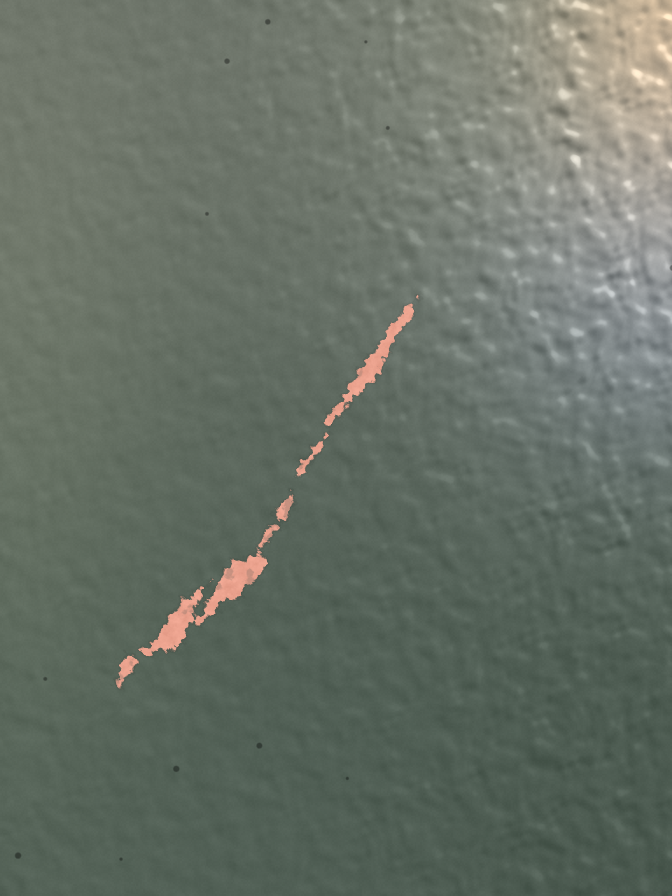
Reproduce this texture procedurally as a Shadertoy shader.

```glsl
#define BUMP_SCALE 58.0
#define BUMP_FLAT 0.045
#define BUMP_LIT 0.30
#define RAGGED 0.0075
#define SPECK_CELLS 11.0
#define SPECK_CHANCE 0.13
#define PAINT_LOW vec3(0.315, 0.372, 0.332)
#define PAINT_HIGH vec3(0.415, 0.445, 0.405)
#define COOL_SHEEN vec3(0.125, 0.120, 0.180)
#define WARM_SHEEN vec3(0.290, 0.180, 0.110)
#define UNDERCOAT vec3(0.925, 0.640, 0.560)

float hash(vec2 p) {
    vec3 q = fract(p.xyx * 0.1031);
    q += dot(q, q.yzx + 33.33);
    return fract((q.x + q.y) * q.z);
}

float noise(vec2 p) {
    vec2 i = floor(p), f = fract(p);
    f = f * f * f * (f * (f * 6.0 - 15.0) + 10.0);
    return mix(mix(hash(i), hash(i + vec2(1, 0)), f.x),
               mix(hash(i + vec2(0, 1)), hash(i + vec2(1, 1)), f.x), f.y);
}

float fbm(vec2 p) {
    float sum = 0.0, amp = 0.5;
    for (int i = 0; i < 4; i++) {
        sum += amp * noise(p);
        p = mat2(1.6, 1.2, -1.2, 1.6) * p + 7.3;
        amp *= 0.5;
    }
    return sum;
}

// Orange-peel surface left by a paint roller
float wallHeight(vec2 p) {
    vec2 q = p + 0.010 * vec2(noise(p * 22.0), noise(p * 22.0 + 31.0));
    q = mat2(0.94, 0.34, -0.34, 0.94) * q;
    return 0.65 * noise(q * BUMP_SCALE) + 0.35 * noise(q * BUMP_SCALE * 1.9 + 13.0);
}

float glow(vec2 p, vec2 center, vec2 size) {
    vec2 d = (p - center) / size;
    return exp(-dot(d, d));
}

// Distance to a stroke whose radius changes from r.x to r.y
float chip(vec2 p, vec2 a, vec2 b, vec2 r) {
    vec2 ab = b - a;
    float t = clamp(dot(p - a, ab) / dot(ab, ab), 0.0, 1.0);
    return length(p - a - ab * t) - mix(r.x, r.y, t);
}

float scratch(vec2 p) {
    // Upper run
    float d = chip(p, vec2(0.467, 0.671), vec2(0.459, 0.660), vec2(0.002, 0.0015));
    d = min(d, chip(p, vec2(0.456, 0.652), vec2(0.419, 0.599), vec2(0.004, 0.009)));
    d = min(d, chip(p, vec2(0.414, 0.587), vec2(0.363, 0.527), vec2(0.009, 0.003)));
    // Thin middle
    d = min(d, chip(p, vec2(0.365, 0.514), vec2(0.335, 0.474), vec2(0.0015, 0.004)));
    d = min(d, chip(p, vec2(0.327, 0.447), vec2(0.312, 0.424), vec2(0.003, 0.006)));
    d = min(d, chip(p, vec2(0.307, 0.414), vec2(0.288, 0.389), vec2(0.003, 0.001)));
    // Broad lower run
    d = min(d, chip(p, vec2(0.288, 0.374), vec2(0.260, 0.344), vec2(0.009, 0.012)));
    d = min(d, chip(p, vec2(0.267, 0.366), vec2(0.224, 0.307), vec2(0.011, 0.004)));
    d = min(d, chip(p, vec2(0.236, 0.352), vec2(0.215, 0.333), vec2(0.002, 0.004)));
    d = min(d, chip(p, vec2(0.211, 0.324), vec2(0.193, 0.291), vec2(0.009, 0.014)));
    d = min(d, chip(p, vec2(0.193, 0.290), vec2(0.161, 0.271), vec2(0.012, 0.004)));
    return min(d, chip(p, vec2(0.145, 0.263), vec2(0.132, 0.235), vec2(0.006, 0.004)));
}

// Sparse dark grit, one candidate per cell
float grit(vec2 p, float aa) {
    vec2 cell = floor(p * SPECK_CELLS);
    vec2 spot = 0.15 + 0.7 * vec2(hash(cell + 5.1), hash(cell + 17.7));
    float d = length((fract(p * SPECK_CELLS) - spot) / SPECK_CELLS);
    float radius = mix(0.0015, 0.0035, hash(cell + 41.3));
    return step(hash(cell + 3.9), SPECK_CHANCE) * (1.0 - smoothstep(radius - aa, radius + aa, d));
}

void mainImage(out vec4 fragColor, in vec2 fragCoord) {
    vec2 p = fragCoord / iResolution.y;
    float aa = 1.0 / iResolution.y;

    // Wall colour and reflected light
    float cool = glow(p, vec2(0.75, 0.67), vec2(0.21, 0.20));
    float warm = glow(p, vec2(0.77, 1.0), vec2(0.15, 0.22));
    float haze = glow(p, vec2(0.64, 0.96), vec2(0.26, 0.30));
    vec3 color = mix(PAINT_LOW, PAINT_HIGH, smoothstep(0.15, 1.0, p.y));
    color += vec3(0.055, 0.050, 0.035) * glow(p, vec2(0.0, 0.55), vec2(0.20, 0.50));
    color += COOL_SHEEN * cool + WARM_SHEEN * warm + vec3(0.105, 0.095, 0.085) * haze;
    color -= 0.025 * glow(p, vec2(0.75, 0.0), vec2(0.25));

    // Relief lit from the upper right
    vec2 toLight = vec2(0.0025, 0.0035);
    float slope = wallHeight(p - toLight) - wallHeight(p + toLight);
    float right = smoothstep(0.25, 0.70, p.x);
    float lit = clamp(0.55 * cool + warm + 0.45 * haze + 0.18 * right, 0.0, 1.0);
    float relief = slope * mix(BUMP_FLAT, BUMP_LIT, lit);
    color += relief * mix(vec3(1.0), vec3(1.15, 0.95, 0.75), warm);
    color += 0.10 * lit * smoothstep(0.18, 0.45, slope);
    color += 0.014 * (fbm(p * 9.0) - 0.47);
    color = mix(color, color * 0.62, grit(p, aa));

    // Chipped paint, frayed along the stroke
    vec2 along = mat2(0.78, 0.62, -0.62, 0.78) * p;
    float fray = fbm(along * vec2(95.0, 150.0)) - 0.47;
    float d = scratch(p) + RAGGED * 2.0 * fray;
    float bare = 1.0 - smoothstep(-aa, aa, d);
    float residue = smoothstep(0.56, 0.68, fbm(p * 75.0 + 19.0));
    vec3 chipColor = UNDERCOAT + 0.10 * (fbm(p * 130.0) - 0.47);
    chipColor = mix(chipColor, vec3(0.70, 0.53, 0.47), 0.65 * residue);
    float rim = 1.0 - smoothstep(0.0, 0.004, abs(d));
    color *= 1.0 - 0.10 * rim;
    color = mix(color, chipColor, bare);

    color += 0.012 * (hash(floor(p * 512.0)) - 0.5);
    fragColor = vec4(clamp(color, 0.0, 1.0), 1.0);
}
```
